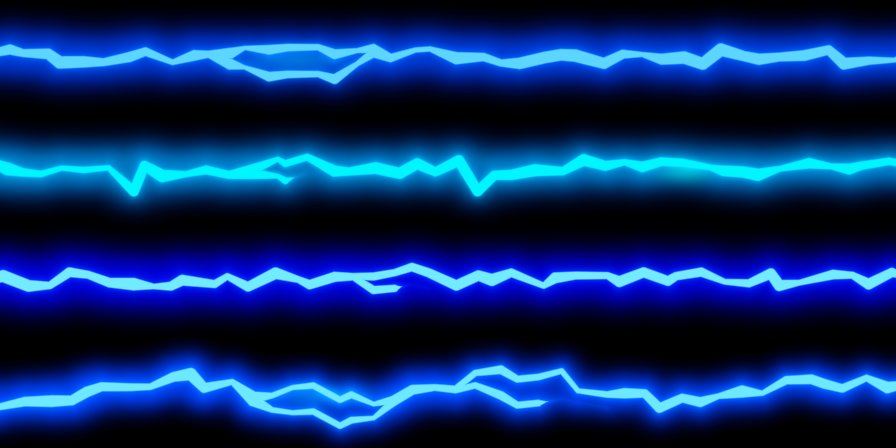
This background is drawn by a WebGL 2 fragment shader. Its source:

```glsl
#version 300 es
precision highp float;

uniform vec2 u_resolution;
out vec4 fragColor;

const float STEP = 0.0459;

// Per row, bottom to top: core colour, glow colour with glow radius
const vec3 CORE[4] = vec3[4](vec3(0.43, 0.91, 1.0), vec3(0.45, 0.92, 1.0),
                             vec3(0.0, 0.96, 1.0), vec3(0.36, 0.84, 1.0));
const vec4 GLOW[4] = vec4[4](vec4(0.0, 0.24, 0.92, 0.042), vec4(0.0, 0.0, 0.84, 0.056),
                             vec4(0.0, 0.46, 0.74, 0.052), vec4(0.0, 0.21, 0.80, 0.053));
// Closed fork centre, open fork centre, half width, depth
const vec4 FORK[4] = vec4[4](vec4(0.72, 1.18, 0.18, 0.058), vec4(-9.0, 0.88, 0.10, 0.035),
                             vec4(1.53, 0.64, 0.10, 0.038), vec4(0.66, 9.0, 0.21, 0.060));

float hash(float n) {
    return fract(sin(n * 127.1) * 4375.85);
}

// Bolt corner: position in xy, half thickness in z
vec3 corner(float i, int row, float strand) {
    float seed = i + float(row) * 57.3;
    float x = (i + 0.2 + 0.7 * (hash(seed) - 0.5)) * STEP;
    float y = 0.036 * (hash(seed + 0.37) - 0.5);
    float halfWidth = 0.005 + 0.009 * hash(seed + 0.71);

    // Broad swing of the bottom bolt, two sharp dips of the cyan one
    if (row == 0) y -= 0.026 * cos(x * 8.27);
    if (row == 2 && mod(i, 17.0) == 6.0 && i < 30.0) {
        y = -0.052;
        halfWidth = 0.011;
    }

    // The strands part inside a fork and coincide elsewhere
    vec4 fork = FORK[row];
    float away = min(abs(x - fork.x), abs(x - fork.y));
    float open = 1.0 - smoothstep(0.3 * fork.z, fork.z, away);
    y += open * fork.w * (0.35 - strand);
    halfWidth *= 1.0 - 0.25 * open;

    // The lower strand of an open fork ends in a point
    if (strand > 0.5 && x > fork.y + 0.3 * fork.z) {
        y = 0.35 * fork.w * open - 0.6 * fork.w;
        halfWidth = -0.012;
        if (x > fork.y + fork.z) y = -9.0;
    }
    return vec3(x, y + (float(row) + 0.5) / 4.0, halfWidth);
}

float taperedSegment(vec2 p, vec3 a, vec3 b) {
    vec2 along = b.xy - a.xy;
    float t = clamp(dot(p - a.xy, along) / dot(along, along), 0.0, 1.0);
    return length(p - a.xy - along * t) - mix(a.z, b.z, t);
}

// Sharp distance in x, rounded distance for the glow in y
vec2 boltDistance(vec2 p, int row) {
    float nearest = 1.0;
    float sum = 0.0;
    float first = floor(p.x / STEP) - 4.0;
    for (int s = 0; s < 2; s++) {
        vec3 a = corner(first, row, float(s));
        for (int k = 1; k <= 9; k++) {
            vec3 b = corner(first + float(k), row, float(s));
            if (min(a.y, b.y) > -1.0) {
                float d = taperedSegment(p, a, b);
                nearest = min(nearest, d);
                sum += exp(-d / 0.015);
            }
            a = b;
        }
    }
    return vec2(nearest, -0.015 * log(sum * 0.33 + 1e-9));
}

void main() {
    vec2 p = gl_FragCoord.xy / u_resolution.y;
    float pixel = 1.0 / u_resolution.y;
    vec3 colour = vec3(0.0, 0.0, 0.005);
    vec4 core = vec4(0.0);

    for (int row = 0; row < 4; row++) {
        vec2 d = boltDistance(p, row);
        float axis = p.y - (float(row) + 0.5) / 4.0;

        // Wide glow along the row, turning deeper blue outwards
        float evenness = row == 0 ? 0.15 : 0.5;
        float reach = mix(max(d.y, 0.0), max(abs(axis) - 0.012, 0.0), evenness) / GLOW[row].w;
        float glow = max(exp(-reach * reach) - 0.03, 0.0) / 0.97;
        colour += GLOW[row].rgb * pow(vec3(glow), vec3(1.0, 1.4, 1.0));

        // Light filling the closed fork
        vec2 lens = vec2((p.x - FORK[row].x) / (0.6 * FORK[row].z), (axis + 0.008) / 0.025);
        colour += vec3(0.0, 0.24, 0.08) * exp(-dot(lens, lens));

        // Tight halo, then the bright bolt
        colour += 0.22 * CORE[row] * vec3(0.2, 1.0, 1.0) * exp(-max(d.x, 0.0) / 0.007);
        float cover = 1.0 - smoothstep(-0.8 * pixel, 0.8 * pixel + 0.001, d.x);
        if (cover > core.a) core = vec4(CORE[row], cover);
    }

    colour = mix(min(colour, 1.0), core.rgb, core.a);
    fragColor = vec4(colour, 1.0);
}
```
